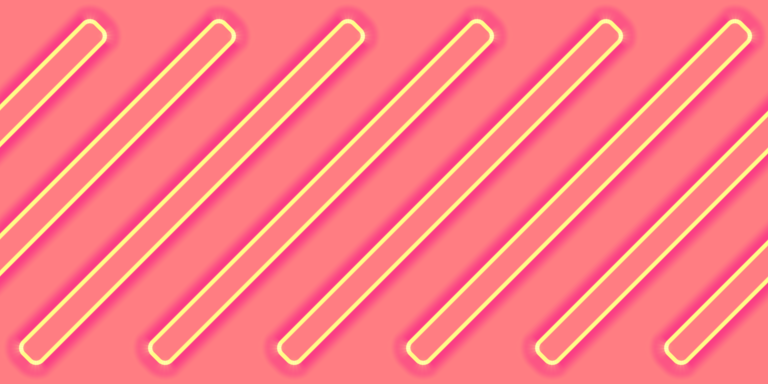
Write a Shadertoy shader that draws this pattern.

```glsl
// Slanted neon tubes with yellow outlines and magenta outer glow on coral.

// Signed distance to a box with rounded corners.
float roundedBox(vec2 p, vec2 halfSize, float radius) {
    vec2 e = abs(p) - halfSize + radius;
    return length(max(e, 0.0)) + min(max(e.x, e.y), 0.0) - radius;
}

void mainImage(out vec4 fragColor, in vec2 fragCoord) {
    vec2 p = fragCoord / iResolution.y - 0.5;
    float pixel = 1.0 / iResolution.y;

    // Skewed horizontal repeat: pick the tube whose axis is nearest.
    float spacing = 0.336;
    p.x -= spacing * round((p.x - p.y) / spacing);

    // Tube coordinates: x runs along the axis, y across it.
    vec2 q = vec2(p.x + p.y, p.x - p.y) * 0.70711;
    vec2 halfSize = vec2(0.608, 0.034);
    float radius = 0.022;
    float d = roundedBox(q, halfSize, radius);

    // Direction around each corner drives the flare; it vanishes on flat sides.
    vec2 e = max(abs(q) - halfSize + radius, 0.0);
    float corner = 2.0 * e.x * e.y / max(dot(e, e), 1e-6);
    float rays = 0.88 + 0.12 * cos(26.0 * atan(e.y, e.x + 1e-5));
    float flare = corner * rays * (q.x * q.y > 0.0 ? 1.0 : 0.7);
    float tip = smoothstep(0.585, 0.612, abs(q.x));

    // Outer halo: soft along the sides, paler with a firmer rim at the tips.
    float sideGlow = 1.0 - smoothstep(0.010, 0.047, d);
    float tipGlow = 0.62 * (1.0 - smoothstep(0.026, 0.049, d));
    float halo = mix(sideGlow, tipGlow, tip) * smoothstep(-pixel, pixel, d);

    vec3 color = mix(vec3(1.0, 0.49, 0.51), vec3(0.98, 0.24, 0.52), halo);

    // Warm bloom at the corners, then the bright outline.
    float bloom = flare * exp(-abs(d) / (d > 0.0 ? 0.011 : 0.005));
    color = mix(color, vec3(1.0, 0.92, 0.56), 0.85 * bloom);
    float line = 1.0 - smoothstep(0.0030, 0.0066 + 0.5 * pixel, abs(d));
    vec3 lineColor = mix(vec3(1.0, 0.99, 0.53), vec3(1.0, 1.0, 0.72), flare);
    color = mix(color, lineColor, line);

    fragColor = vec4(color, 1.0);
}
```
